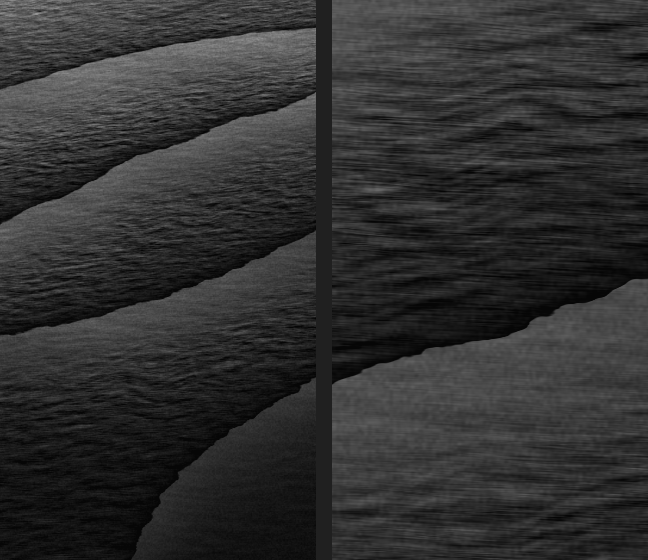
Left: the whole. Right: its middle third, enlarged.
This texture is drawn by a WebGL 2 fragment shader. Its source:

```glsl
#version 300 es
precision highp float;

uniform vec2 u_resolution;
out vec4 fragColor;

const float PI = 3.14159265;
const int EDGE_COUNT = 4;

float hash(vec2 p) {
    vec3 q = fract(p.xyx * vec3(0.1031, 0.1030, 0.0973));
    q += dot(q, q.yzx + 33.33);
    return fract((q.x + q.y) * q.z);
}

float noise(vec2 p) {
    vec2 cell = floor(p);
    vec2 f = fract(p);
    f = f * f * (3.0 - 2.0 * f);
    float low = mix(hash(cell), hash(cell + vec2(1.0, 0.0)), f.x);
    float high = mix(hash(cell + vec2(0.0, 1.0)), hash(cell + 1.0), f.x);
    return mix(low, high, f.y);
}

float fbm(vec2 p) {
    float sum = 0.0;
    float weight = 0.5;
    for (int i = 0; i < 4; i++) {
        sum += weight * noise(p);
        p = mat2(1.8, 0.5, -0.5, 1.9) * p + 17.3;
        weight *= 0.5;
    }
    return sum;
}

// Height of each terrace edge across the canvas, x from 0 to 1
float edgeHeight(int index, float x) {
    float bow = sin(PI * clamp(x, 0.0, 1.0));
    if (index == 0) return 0.84 + 0.11 * x + 0.02 * bow;
    if (index == 1) return 0.60 + 0.233 * x + 0.016 * bow * bow + 0.004 * sin(x * 19.0);
    if (index == 2) return 0.40 + 0.186 * x - 0.026 * bow;
    float t = 1.0 - x;
    return 0.325 - 0.35 * t - 3.1 * pow(max(t, 0.0), 6.0);
}

// Signed distance above an edge, corrected for its slope
float aboveEdge(int index, vec2 p, float aspect) {
    float x = p.x / aspect;
    float h = edgeHeight(index, x);
    float slope = (edgeHeight(index, x + 0.01) - h) / (0.01 * aspect);
    return (p.y - h) / sqrt(1.0 + slope * slope);
}

// Side-lit height difference of stretched, sheared noise
float relief(vec2 p, float shear, vec2 scale) {
    vec2 q = vec2(p.x, p.y - shear * p.x) * scale;
    q.y += 1.6 * noise(q * vec2(0.5, 0.2) + 5.0);
    return (fbm(q) - fbm(q + vec2(0.15, 0.55))) * 3.2;
}

void main() {
    vec2 p = gl_FragCoord.xy / u_resolution.y;
    float aspect = u_resolution.x / u_resolution.y;
    float x = p.x / aspect;
    float pixel = 1.0 / u_resolution.y;

    // Uppermost terrace with a faint inner ridge
    float tone = 0.27 + 0.17 * exp(-3.0 * x) * smoothstep(0.90, 1.0, p.y);
    float ridge = p.y - 0.963 - 0.5 * pow(max(x - 0.45, 0.0), 1.7);
    float ridgeFade = smoothstep(0.38, 0.5, x) * smoothstep(0.75, 0.6, x);
    tone *= 1.0 - 0.3 * ridgeFade * exp(-abs(ridge) * 180.0);
    float rough = 0.38;

    // Paint terraces downward, each with a shaded rim and a bright shelf
    float ragged = (fbm(p * vec2(38.0, 70.0)) - 0.47) * 0.016;
    for (int i = 0; i < EDGE_COUNT; i++) {
        float level = float(i);
        float d = aboveEdge(i, p, aspect) + ragged * (0.4 + 0.25 * level);
        float rimWidth = 0.007 + 0.0025 * level;
        float above = max(d, 0.0);
        float shade = 0.55 * exp(-above / rimWidth) + 0.30 * exp(-above / 0.045);
        tone *= 1.0 - shade;
        rough = mix(rough, 0.95, exp(-above / 0.035));

        float depth = max(-d, 0.0);
        float shelf = 0.43 - 0.068 * level;
        float floorTone = 0.125 - 0.016 * level;
        float falloff = exp(-pow(depth / (0.115 - 0.006 * level), 1.3));
        float glow = 0.88 + 0.24 * noise(vec2(p.x * 5.0 + level * 9.0, p.y * 12.0));
        float terrace = mix(floorTone, shelf * glow, falloff);
        float terraceRough = mix(0.13, 0.85, smoothstep(0.025, 0.14, depth));
        if (i == 3) terraceRough *= 0.25;
        float cover = smoothstep(pixel, -pixel, d);
        tone = mix(tone, terrace, cover);
        rough = mix(rough, terraceRough, cover);
    }

    // Ripples grow toward the foreground
    float zoom = mix(0.75, 1.35, p.y);
    float broad = relief(p, 0.16, vec2(30.0, 105.0) * zoom);
    float fine = relief(p + 3.7, -0.14, vec2(42.0, 210.0) * zoom);
    float streak = noise(vec2(p.x * 9.0, (p.y + 0.12 * p.x) * 170.0)) - 0.5;
    float ripple = 0.75 * broad + 0.5 * fine;
    tone *= max(0.12, 1.0 + rough * ripple + 0.14 * streak);

    // Foreground falloff and film grain
    tone *= mix(0.72, 1.04, smoothstep(0.0, 0.45, p.y));
    float grain = noise(p * 470.0) + noise(p.yx * 390.0 + 41.0) - 1.0;
    tone += grain * (0.022 + 0.07 * tone);
    fragColor = vec4(vec3(clamp(tone, 0.025, 0.62)), 1.0);
}
```
